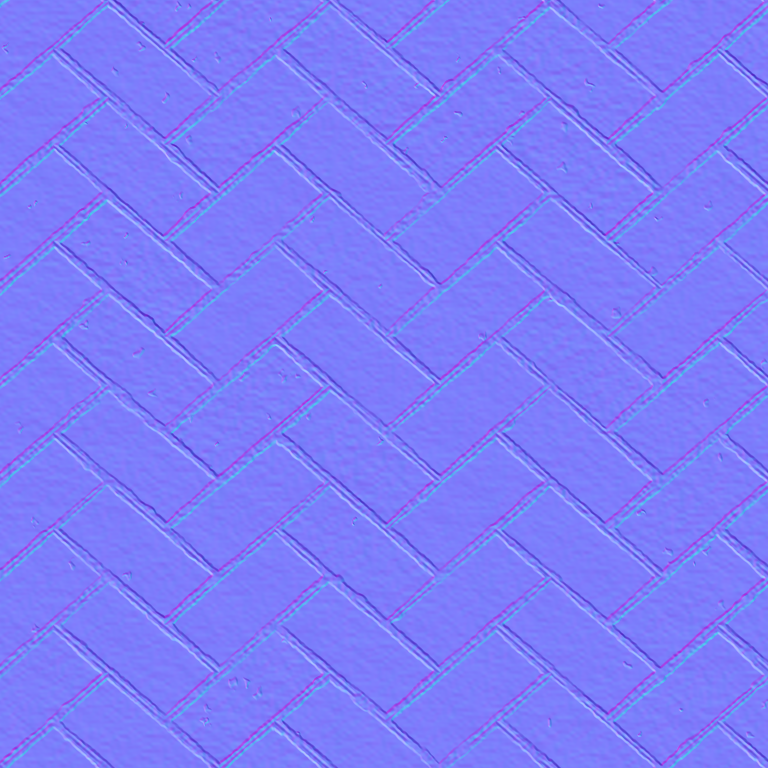
A three.js fragment shader for this texture map:

```glsl
varying vec2 vUv;

const vec2 REPEATS = vec2(3.47, 8.0);      // herringbone periods across and down
const vec2 ORIGIN = vec2(0.1415, 0.9990);  // top corner of one brick
const float UNIT = 0.094;                  // brick width in canvas units
const float HALF_GAP = 0.060;              // half joint, in brick widths
const float CORNER = 0.02;                 // corner radius, in brick widths
const float JITTER = 0.036;                // placement spread, in brick widths
const float BEVEL = 0.0018;                // half width of the brick edge slope
const float RIDGE = 0.0032;                // half width of the mortar ridge
const vec2 STRENGTH = vec2(0.00076, 0.00096);  // height to tilt
const float STEP = 0.0011;                 // sampling distance for the slope
const float PIT_CELLS = 58.0;
const vec2 FINE_GRAIN = vec2(165.0, 205.0);
const vec2 SOFT_GRAIN = vec2(85.0, 112.0);
const vec3 FLAT_COLOR = vec3(0.49, 0.49, 0.99);

float hash(vec2 p) {
  vec3 q = fract(vec3(p.xyx) * 0.1031);
  q += dot(q, q.yzx + 33.33);
  return fract((q.x + q.y) * q.z);
}

float noise(vec2 p) {
  vec2 i = floor(p), f = fract(p);
  f = f * f * (3.0 - 2.0 * f);
  return mix(mix(hash(i), hash(i + vec2(1.0, 0.0)), f.x),
             mix(hash(i + vec2(0.0, 1.0)), hash(i + 1.0), f.x), f.y);
}

float boxDistance(vec2 p, vec2 halfSize) {
  vec2 d = abs(p) - halfSize + CORNER;
  return length(max(d, 0.0)) + min(max(d.x, d.y), 0.0) - CORNER;
}

// Brick coordinates (xy: along and across, from the centre) and brick id (zw)
vec4 herringbone(vec2 p) {
  vec2 g = (p - ORIGIN) * REPEATS;
  vec2 st = vec2(2.0 * g.x - g.y, 2.0 * g.x + g.y);
  vec2 cell = floor(st), f = st - cell;
  float k = mod(cell.x + cell.y + 1.0, 4.0);
  float secondHalf = mod(k, 2.0);
  bool falling = k < 1.5;
  vec2 local = falling ? f : f.yx;
  local.x += secondHalf;
  vec2 id = cell - secondHalf * (falling ? vec2(1.0, 0.0) : vec2(0.0, 1.0));
  return vec4(local - vec2(1.0, 0.5), id + (falling ? 100.0 : 300.0));
}

// Scattered ragged dents, denser on rough bricks
float pits(vec2 p, float rough) {
  vec2 q = p * PIT_CELLS + 0.6 * (vec2(noise(p * 160.0), noise(p * 160.0 + 40.0)) - 0.5);
  vec2 cell = floor(q);
  float present = step(0.990 - 0.07 * rough, hash(cell + 7.0));
  vec2 center = 0.35 + 0.3 * vec2(hash(cell + 31.0), hash(cell + 57.0));
  float radius = 0.14 + 0.2 * hash(cell + 83.0);
  float r = length((q - cell - center) * vec2(1.0, 0.8));
  return present * (1.0 - smoothstep(0.2 * radius, radius, r));
}

float height(vec2 p) {
  vec4 brick = herringbone(p);
  vec2 q = brick.xy, id = brick.zw;
  float jointDistance = UNIT * min(1.0 - abs(q.x), 0.5 - abs(q.y));

  // Each brick is nudged and turned a little
  vec2 nudge = vec2(hash(id), hash(id + 17.0)) - 0.5;
  float turn = 0.003 + 0.026 * (hash(id + 41.0) - 0.5);
  q += JITTER * nudge + vec2(0.02 * q.y, -turn * q.x);
  float inside = -UNIT * boxDistance(q, vec2(1.0, 0.5) - HALF_GAP);

  // Rough, rarely chipped edges
  inside += 0.0018 * (noise(p * 38.0) - 0.5) + 0.0016 * (noise(p * 210.0) - 0.5);
  inside -= 0.003 * smoothstep(0.82, 0.97, noise(p * 36.0 + 9.0));
  float body = smoothstep(-BEVEL, BEVEL, inside);

  // Brick face: fine grain, soft mottling and dents
  float rough = pow(hash(id + 67.0), 3.0);
  float face = 1.0 + (0.17 + 0.12 * rough) * noise(p * FINE_GRAIN + 300.0)
             + (0.22 + 0.22 * rough) * noise(p * SOFT_GRAIN + 500.0)
             + 0.40 * noise(p * 26.0 + 5.0)
             - 0.6 * pits(p, rough);

  // Mortar: uneven fill, a broken ridge along the joint and coarse grain
  float ridge = 1.0 - smoothstep(0.0, RIDGE, jointDistance);
  float mortar = 0.55 * smoothstep(0.4, 0.8, noise(p * 17.0 + 21.0))
               + 0.60 * ridge * smoothstep(0.25, 0.65, noise(p * 40.0 + 3.0))
               + 0.70 * (noise(p * 205.0) - 0.2);
  return mix(mortar, face, body);
}

void main() {
  vec2 dx = vec2(STEP, 0.0), dy = vec2(0.0, STEP);
  vec2 slope = vec2(height(vUv + dx) - height(vUv - dx),
                    height(vUv + dy) - height(vUv - dy)) / (2.0 * STEP);
  vec2 tilt = -STRENGTH * slope;
  tilt /= 1.0 + 1.3 * length(tilt);

  // Blue falls with tilt, most on slopes facing down and left
  float blue = 0.25 * (tilt.x + tilt.y - length(tilt));
  vec3 color = FLAT_COLOR + vec3(tilt, blue);
  gl_FragColor = vec4(clamp(color, 0.0, 1.0), 1.0);
}
```
